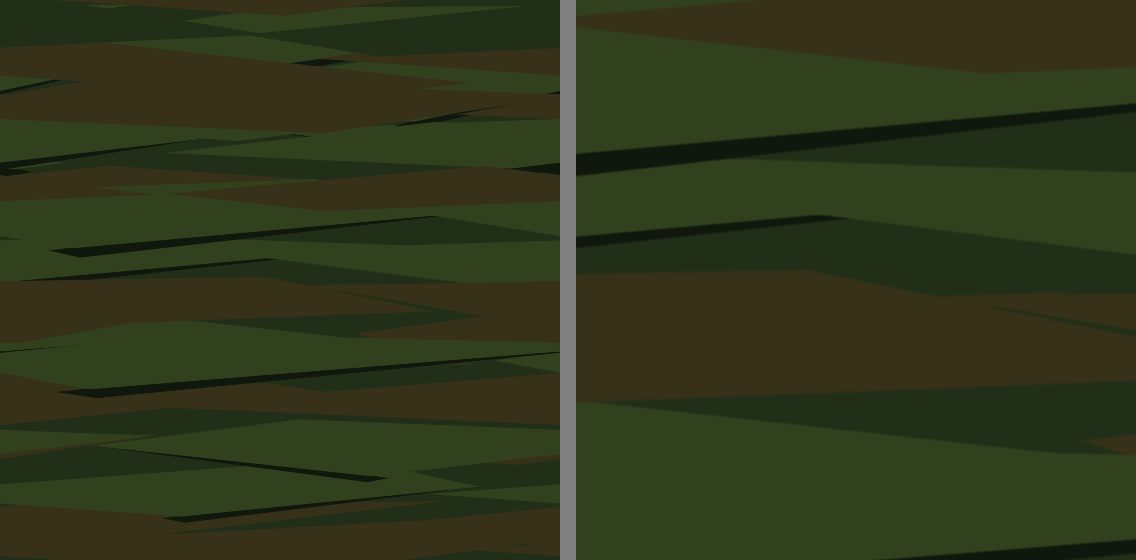
Left: the whole. Right: its middle third, enlarged.
This pattern is drawn by a three.js fragment shader. Its source:

```glsl
// Layered camouflage of long, flat, nearly horizontal shards with thin black slivers, tiling both ways.
varying vec2 vUv;

const vec3 DARK_GREEN = vec3(0.135, 0.185, 0.094);
const vec3 LEAF_GREEN = vec3(0.193, 0.255, 0.115);
const vec3 BROWN = vec3(0.212, 0.192, 0.094);
const vec3 BLACK = vec3(0.063, 0.094, 0.051);

vec4 hash4(float n) {
  return fract(sin(n * vec4(12.99, 78.23, 37.72, 53.17) + vec4(1.3, 4.1, 2.7, 5.9)) * 43758.5);
}

// Height of a triangle of unit length that peaks at the given place
float tent(float u, float peak) {
  return min(u / peak, (1.0 - u) / (1.0 - peak));
}

// Vertical distance inside a four-cornered shard lying along the x axis
float shard(vec2 q, float len, vec2 peaks, vec2 heights) {
  float u = q.x / len;
  return min(heights.x * tent(u, peaks.x) - q.y, q.y + heights.y * tent(u, peaks.y));
}

float cover(float d) {
  return smoothstep(-0.001, 0.001, d);
}

void main() {
  vec3 color = DARK_GREEN;

  for (int i = 0; i < 25; i++) {
    float n = float(i);
    vec4 a = hash4(n + 3.0);
    vec4 b = hash4(n + 61.0);
    vec4 c = hash4(n + 127.0);

    // Kinds repeat as brown, leaf, dark, brown, leaf
    float kind = mod(n, 5.0);
    bool leaf = kind == 1.0 || kind == 4.0;
    vec3 fill = leaf ? LEAF_GREEN : (kind == 2.0 ? DARK_GREEN : BROWN);

    // Shape, and an orientation that mostly favours edges rising to the right
    float len = mix(0.95, 1.35, a.x);
    vec2 peaks = mix(vec2(0.4, 0.2), vec2(0.85, 0.75), a.yz);
    vec2 heights = mix(vec2(0.03, 0.015), vec2(0.085, 0.07), b.xy);
    float flipX = a.w < 0.5 ? -1.0 : 1.0;
    float flipY = b.z < 0.2 ? -flipX : flipX;
    float tilt = mix(-0.05, 0.09, b.w) * flipX * flipY;

    // Local frame starting at one tip
    vec2 tip = vec2(c.x, n * 0.7236 + 0.05 * c.y);
    vec2 local = vec2(flipX, flipY) * (vUv - tip);

    // Two laps let a shard run past the side of the tile
    for (int lap = 0; lap < 2; lap++) {
      vec2 q = vec2(fract(local.x) + float(lap), 0.0);
      q.y = fract(local.y - tilt * q.x + 0.5) - 0.5;

      // Black sliver along the upper edge, tapering towards the tip
      if (leaf) {
        float edgeLen = peaks.x * len;
        vec2 along = vec2(q.x, q.y - heights.x / edgeLen * q.x);
        float sliver = shard(along, edgeLen * 1.06, vec2(0.93), vec2(mix(0.011, 0.018, c.z), 0.002));
        color = mix(color, BLACK, cover(sliver));
      }
      color = mix(color, fill, cover(shard(q, len, peaks, heights)));
    }
  }

  gl_FragColor = vec4(color, 1.0);
}
```
